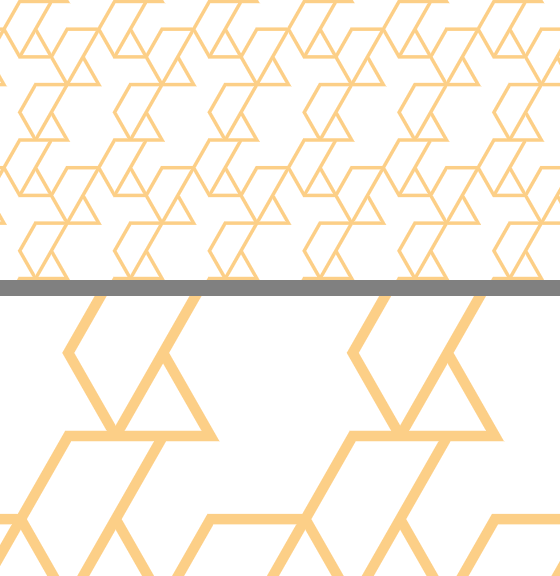
Top: the whole. Bottom: its middle third, enlarged.
A WebGL 1 fragment shader for this pattern:

```glsl
precision highp float;
// Outlined tiles on white: each is a trapezoid with a small triangle leaning on
// its slanted side. Three staggered copies fill a cell that repeats on a sheared
// triangular lattice; outlines are bands around half-plane distances.

uniform vec2 u_resolution;

// Lattice step in canvas heights: half a tile side across, one row down.
const vec2 STEP = vec2(0.05645, 0.09896);
const float HALF_LINE = 0.00625;

// Signed distance to the outline of one tile; q starts at its top left corner, y down.
float tileOutline(vec2 q) {
    vec2 slashNormal = normalize(STEP.yx);
    vec2 backslashNormal = slashNormal * vec2(1.0, -1.0);

    float top = -q.y;
    float bottom = q.y - 2.0 * STEP.y;
    float upperLeft = -dot(q, slashNormal);
    float lowerLeft = -dot(q - STEP * vec2(-1.0, 1.0), backslashNormal);
    float diagonal = dot(q - STEP * vec2(2.0, 0.0), slashNormal);
    float right = dot(q - STEP, backslashNormal);

    float trapezoid = max(max(top, diagonal), max(upperLeft, lowerLeft));
    float triangle = max(max(bottom, -diagonal), right);
    float band = min(abs(trapezoid), abs(triangle));

    // Trim the sharp joins where both shapes meet at the lower left.
    return max(band, max(lowerLeft, bottom)) - HALF_LINE;
}

// Repeats a tile, wrapping around its own centre so that it is never cut.
float repeatedTile(vec2 p, vec2 latticeOffset) {
    vec2 cell = STEP * vec2(6.0, 5.0);
    vec2 centre = STEP * vec2(0.5, 1.0);
    vec2 q = p - STEP * latticeOffset - centre;
    return tileOutline(mod(q + 0.5 * cell, cell) - 0.5 * cell + centre);
}

void main() {
    // Canvas heights, measured from the top left.
    vec2 p = vec2(gl_FragCoord.x, u_resolution.y - gl_FragCoord.y) / u_resolution.y;
    p -= vec2(0.0705, 0.0052);

    float d = repeatedTile(p, vec2(0.0, 0.0));
    d = min(d, repeatedTile(p, vec2(3.0, 1.0)));
    d = min(d, repeatedTile(p, vec2(1.0, 3.0)));

    // One pixel of edge smoothing.
    float ink = clamp(0.5 - d * u_resolution.y, 0.0, 1.0);
    gl_FragColor = vec4(mix(vec3(1.0), vec3(0.99, 0.81, 0.53), ink), 1.0);
}
```
